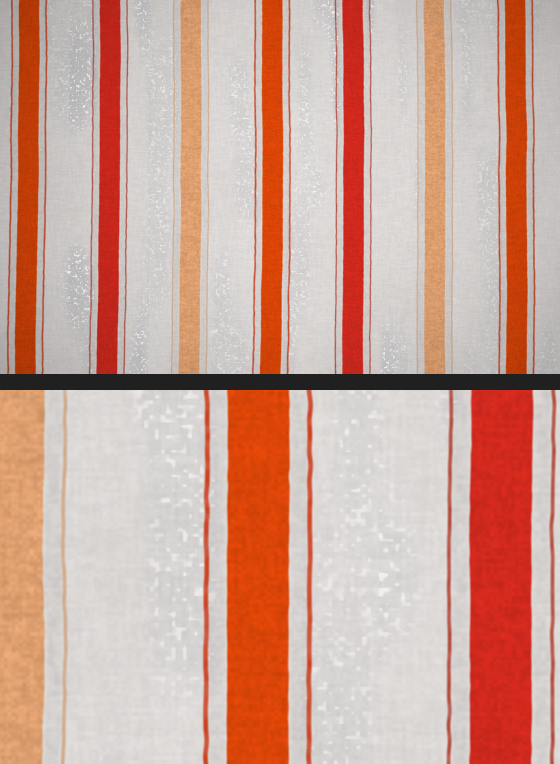
Top, the full canvas; bottom, a detail of the centre.
Reproduce this texture procedurally as a Shadertoy shader.

```glsl
// Woven off-white cloth with orange, red and peach vertical stripes, each flanked by two thin threads.

float hash(vec2 p) {
    vec3 q = fract(vec3(p.xyx) * 0.1031);
    q += dot(q, q.yzx + 33.33);
    return fract((q.x + q.y) * q.z);
}

float noise(vec2 p) {
    vec2 i = floor(p), f = fract(p);
    f = f * f * (3.0 - 2.0 * f);
    return mix(mix(hash(i), hash(i + vec2(1, 0)), f.x),
               mix(hash(i + vec2(0, 1)), hash(i + vec2(1, 1)), f.x), f.y);
}

// Coverage of a band of the given half width, at distance d from its middle
float band(float d, float halfWidth, float blur) {
    return 1.0 - smoothstep(halfWidth - blur, halfWidth + blur, abs(d));
}

void mainImage(out vec4 fragColor, in vec2 fragCoord) {
    vec2 uv = fragCoord / iResolution.xy;
    vec2 p = fragCoord / iResolution.x;

    // Stripe coordinate: whole numbers are stripe centres, fanned and bowed a little
    float bow = 0.008 * uv.y * (1.0 - uv.y);
    float s = (p.x - mix(0.0443, 0.0521, uv.y) - bow) / mix(0.1463, 0.1445, uv.y);
    s += 0.012 * (noise(vec2(floor(s + 0.5) * 7.0, p.y * 14.0)) - 0.5);
    float id = floor(s + 0.5);
    float x = s - id;
    float kind = mod(id, 3.0);
    float blur = 0.004 + 4.0 / iResolution.x;

    // Fabric ground: soft mottling, crossed threads and fine grain
    float weave = noise(p * vec2(420.0, 70.0)) + noise(p * vec2(70.0, 420.0)) - 1.0;
    float grain = noise(p * 460.0 + 31.0) - 0.5;
    float mottle = noise(p * vec2(22.0, 9.0)) - 0.5;
    vec3 color = vec3(0.865, 0.852, 0.845) + 0.025 * weave + 0.025 * grain + 0.02 * mottle;

    // Metallic flecks in worn patches beside the stripes
    float side = smoothstep(0.14, 0.2, abs(x)) * (kind == 1.0 ? 1.0 : 0.45);
    float worn = smoothstep(0.45, 0.8, noise(vec2(s * 5.0, p.y * 6.0 + 3.0)));
    float fleck = noise(p * vec2(300.0, 340.0) + 9.0);
    color -= vec3(0.06, 0.052, 0.042) * side * worn;
    color += 0.2 * side * worn * smoothstep(0.6, 0.95, fleck);
    color -= 0.035 * band(abs(x) - 0.168, 0.032, 0.015) * (0.5 + fleck);

    // Paired threads, slightly uneven along their length
    vec3 threadColor = kind == 0.0 ? vec3(0.80, 0.25, 0.12)
                     : kind == 1.0 ? vec3(0.70, 0.28, 0.22) : vec3(0.83, 0.67, 0.54);
    float wobble = 0.006 * (noise(vec2(id * 5.0 + sign(x), p.y * 110.0)) - 0.5);
    float thread = band(abs(x) - 0.211 + wobble, kind == 0.0 ? 0.0095 : 0.0075, blur);
    color = mix(color, threadColor, thread * (0.8 + 0.2 * noise(p * vec2(20.0, 230.0))));

    // Broad stripe with a woven surface
    vec3 stripeColor = kind == 0.0 ? vec3(0.86, 0.27, 0.03)
                     : kind == 1.0 ? vec3(0.82, 0.16, 0.115) : vec3(0.885, 0.635, 0.445);
    stripeColor *= 1.0 + 0.05 * weave + 0.09 * grain;
    if (kind == 2.0) stripeColor += 0.05 * (noise(p * vec2(190.0, 330.0)) - 0.5);
    float edge = 0.004 * (noise(vec2(id + 2.0 * sign(x), p.y * 160.0)) - 0.5);
    color = mix(color, stripeColor, band(x, 0.126 + edge, blur));

    // Darkening toward the borders
    vec2 c = (uv - vec2(0.53, 0.5)) * vec2(1.0, 0.72);
    color *= 1.0 - 0.7 * pow(dot(c, c), 1.2);
    fragColor = vec4(color, 1.0);
}
```
